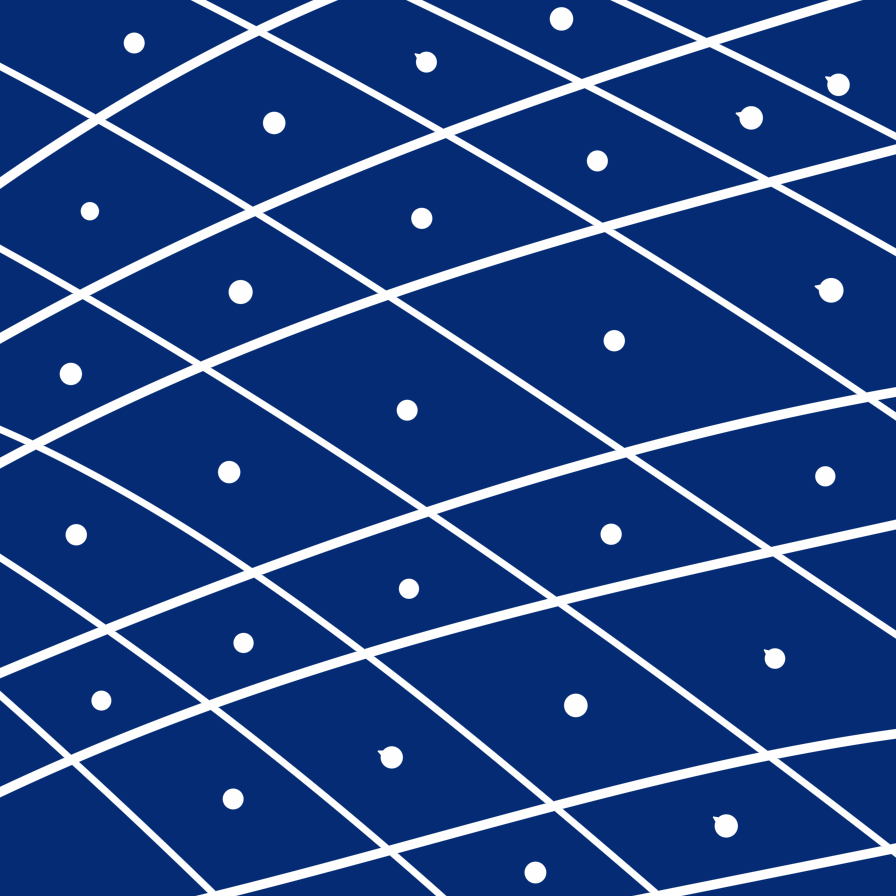
Reproduce this pattern procedurally as a Shadertoy shader.

```glsl
#define GROUND vec3(0.015, 0.17, 0.45)
#define INK vec3(0.995, 0.995, 1.0)
#define RISING_WIDTH 0.0108
#define FALLING_WIDTH 0.0077
#define DOT_MIN 0.0102
#define DOT_MAX 0.0138
#define DOT_DRIFT vec2(0.012, -0.003)
#define DOT_JITTER vec2(0.026, 0.010)
#define NUB_CHANCE 0.25

// Cubic coefficients of each curve, constant term first.
// Entry 0 of each family only bounds the outermost cells and is not drawn.
const int RISING_COUNT = 8;
const vec4 RISING[RISING_COUNT] = vec4[RISING_COUNT](
    vec4(0.935, 0.699, -0.376, 0.0),
    vec4(0.7956, 0.699, -0.376, 0.0),
    vec4(0.6224, 0.5607, -0.2354, 0.069),
    vec4(0.4831, 0.5394, -0.287, 0.0979),
    vec4(0.2487, 0.4196, -0.0733, -0.0325),
    vec4(0.1159, 0.472, -0.2673, 0.094),
    vec4(-0.0508, 0.1657, 0.2261, -0.16),
    vec4(-0.1466, 0.2, 0.0, 0.0));

const int FALLING_COUNT = 9;
const vec4 FALLING[FALLING_COUNT] = vec4[FALLING_COUNT](
    vec4(1.325, -0.3462, -0.086, 0.0),
    vec4(1.2799, -0.3462, -0.086, 0.0),
    vec4(1.2032, -0.4008, -0.084, 0.0),
    vec4(1.1076, -0.4619, -0.1106, 0.0),
    vec4(0.9258, -0.5224, -0.193, 0.0813),
    vec4(0.7227, -0.552, -0.144, 0.021),
    vec4(0.5208, -0.4331, -0.5352, 0.22),
    vec4(0.3776, -0.6435, -0.25, 0.0),
    vec4(0.224, -0.886, -0.182, 0.0));

float hash(vec2 p) {
    return fract(sin(dot(p, vec2(127.1, 311.7))) * 43758.5453);
}

float height(vec4 k, float x) {
    return k.x + x * (k.y + x * (k.z + x * k.w));
}

float slope(vec4 k, float x) {
    return k.y + x * (2.0 * k.z + 3.0 * x * k.w);
}

float curveDistance(vec2 p, vec4 k) {
    float s = slope(k, p.x);
    return abs(p.y - height(k, p.x)) / sqrt(1.0 + s * s);
}

// Newton search for the crossing of two curves
vec2 crossing(vec4 a, vec4 b) {
    float x = 0.45;
    for (int n = 0; n < 4; n++) {
        x -= height(a - b, x) / slope(a - b, x);
    }
    return vec2(x, height(a, x));
}

// Round dot, sometimes with a tapered nub at its upper left
float dotDistance(vec2 q, vec2 cell) {
    float radius = mix(DOT_MIN, DOT_MAX, hash(cell + 3.7));
    float d = length(q) - radius;
    if (hash(cell + 9.2) < NUB_CHANCE) {
        vec2 tip = radius * 1.3 * normalize(vec2(-1.0, 0.2 + 0.7 * hash(cell + 5.1)));
        float t = clamp(dot(q, tip) / dot(tip, tip), 0.0, 1.0);
        d = min(d, length(q - tip * t) - radius * mix(0.7, 0.08, t));
    }
    return d;
}

float coverage(float d, float pixel) {
    return 1.0 - smoothstep(-0.75 * pixel, 0.75 * pixel, d);
}

void mainImage(out vec4 fragColor, in vec2 fragCoord) {
    float pixel = 1.0 / iResolution.y;
    vec2 p = fragCoord * pixel;
    float d = 1.0;

    // Two families of bowed lines
    for (int i = 1; i < RISING_COUNT; i++) {
        d = min(d, curveDistance(p, RISING[i]) - 0.5 * RISING_WIDTH);
    }
    for (int j = 1; j < FALLING_COUNT; j++) {
        d = min(d, curveDistance(p, FALLING[j]) - 0.5 * FALLING_WIDTH);
    }

    // One dot near the centre of each cell
    for (int i = 1; i < RISING_COUNT; i++) {
        vec4 rise = 0.5 * (RISING[i - 1] + RISING[i]);
        for (int j = 1; j < FALLING_COUNT; j++) {
            vec4 fall = 0.5 * (FALLING[j - 1] + FALLING[j]);
            vec2 centre = crossing(rise, fall);
            if (centre != clamp(centre, 0.0, 1.0)) continue;
            vec2 cell = vec2(i, j);
            vec2 jitter = vec2(hash(cell), hash(cell + 17.3)) - 0.5;
            centre += DOT_DRIFT + DOT_JITTER * jitter;
            d = min(d, dotDistance(p - centre, cell));
        }
    }

    fragColor = vec4(mix(GROUND, INK, coverage(d, pixel)), 1.0);
}
```
